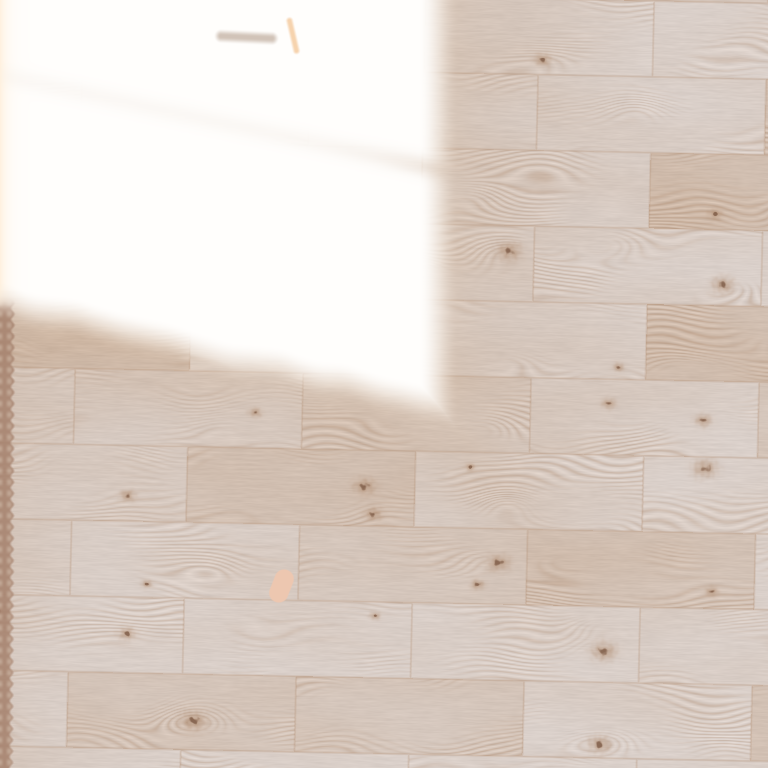
Write a three.js fragment shader that draws this texture.

```glsl
// Pale oak floor in half-bond planks, with a soft patch of sun and a woven edge strip.
varying vec2 vUv;

// Layout, in canvas units measured from the upper left
const vec2 PLANK = vec2(0.297, 0.0987);
const vec2 TILT = vec2(0.023, -0.020);
const float ROW_START = 0.0156;
const float EVEN_JOINT = 0.2578;
const float ODD_JOINT = 0.1089;
const float SEAM_WIDTH = 0.0011;
const float SMOOTH = 0.0012;

// Wood figure
const float RING_SPACING = 0.0075;
const float KNOT_CHANCE = 0.42;
const float KNOT_RADIUS = 0.0075;

// Sun and edge strip
const float SUN_RIGHT = 0.573;
const float SUN_LOW = 0.395;
const float SUN_SLOPE = 0.24;
const float STRIP_WIDTH = 0.017;
const float WEAVE_STEP = 0.0146;

const vec3 PALE_OAK = vec3(0.855, 0.815, 0.792);
const vec3 TAN_OAK = vec3(0.795, 0.705, 0.632);
const vec3 GRAIN = vec3(0.700, 0.565, 0.460);
const vec3 KNOT = vec3(0.470, 0.335, 0.255);
const vec3 STRIP = vec3(0.620, 0.470, 0.390);
const vec3 SUN = vec3(1.000, 0.995, 0.988);
const vec3 SUN_GLOW = vec3(1.000, 0.930, 0.840);
const vec3 PEACH = vec3(0.930, 0.780, 0.690);
const vec3 ORANGE = vec3(0.960, 0.800, 0.630);
const vec3 SMEAR = vec3(0.800, 0.740, 0.690);

vec2 hash2(vec2 p) {
  vec3 q = fract(p.xyx * vec3(0.1031, 0.1030, 0.0973));
  q += dot(q, q.yzx + 33.33);
  return fract((q.xx + q.yz) * q.zy);
}

float cornerGradient(vec2 cell, vec2 offset) {
  float angle = 6.2832 * hash2(cell).x;
  return dot(vec2(cos(angle), sin(angle)), offset);
}

float noise(vec2 p) {
  vec2 i = floor(p), f = fract(p);
  vec2 w = f * f * f * (f * (f * 6.0 - 15.0) + 10.0);
  vec2 e = vec2(1.0, 0.0);
  return mix(mix(cornerGradient(i, f), cornerGradient(i + e.xy, f - e.xy), w.x),
             mix(cornerGradient(i + e.yx, f - e.yx), cornerGradient(i + e.xx, f - e.xx), w.x), w.y);
}

float capsule(vec2 p, vec2 a, vec2 b) {
  vec2 ab = b - a;
  return length(p - a - ab * clamp(dot(p - a, ab) / dot(ab, ab), 0.0, 1.0));
}

vec3 wood(vec2 p, float warmth) {
  // Plank cell and position inside it
  vec2 q = p + TILT * p.yx + vec2(0.0, ROW_START);
  float row = floor(q.y / PLANK.y);
  q.x -= mix(EVEN_JOINT, ODD_JOINT, mod(row, 2.0));
  vec2 id = vec2(floor(q.x / PLANK.x), row) + 40.0;
  vec2 local = mod(q, PLANK);
  vec2 seed = hash2(id);
  vec2 shift = seed * 60.0 + 10.0;

  // Plank tone
  float tone = 0.62 * smoothstep(0.45, 1.0, seed.x) + 0.60 * warmth;
  tone += 0.22 * noise(q * vec2(5.0, 16.0) + shift);
  vec3 color = mix(PALE_OAK, TAN_OAK, clamp(tone, 0.0, 1.15));

  // Knots bend the growth rings into closed eyes
  float rings = local.y / RING_SPACING + 5.0 * noise(local * vec2(7.0, 17.0) + shift);
  float halo = 0.0, core = 0.0;
  for (int k = 0; k < 2; k++) {
    vec2 pick = hash2(id * 1.7 + float(k) * 17.3 + 5.0);
    vec2 size = hash2(id * 2.3 + float(k) * 9.1 + 3.0);
    vec2 d = local - PLANK * mix(vec2(0.1, 0.15), vec2(0.9, 0.85), pick);
    rings += 5.0 * size.y * exp(-dot(d * vec2(22.0, 52.0), d * vec2(22.0, 52.0)));
    float r = KNOT_RADIUS * mix(0.45, 1.2, size.y);
    float dist = length(d * vec2(0.9, 1.2)) / r + 0.7 * noise(d * 160.0 + shift);
    float present = step(size.x, KNOT_CHANCE);
    halo += present * exp(-0.45 * dist * dist);
    core += present * (1.0 - smoothstep(0.15, 0.75, dist));
  }

  // Ring lines fade in and out over fine fibres
  float wave = 0.5 + 0.5 * cos(6.2832 * rings);
  float figure = smoothstep(-0.12, 0.4, noise(local * vec2(6.0, 13.0) + shift.yx));
  float fibre = noise(q * vec2(24.0, 330.0) + shift) + 0.6 * noise(q * vec2(80.0, 650.0));
  color = mix(color, GRAIN, figure * pow(wave, 3.0) * (0.24 + 0.16 * seed.x));
  color += 0.035 * figure * pow(1.0 - wave, 4.0) + 0.030 * fibre;
  color = mix(color, GRAIN, 0.65 * min(halo, 1.0));
  color = mix(color, KNOT, 0.75 * min(core, 1.0));

  // Fine seams
  vec2 gap = min(local, PLANK - local);
  float seam = 1.0 - smoothstep(0.0, SEAM_WIDTH + SMOOTH, min(gap.x, gap.y));
  return mix(color, GRAIN, 0.30 * seam);
}

void main() {
  vec2 p = vec2(vUv.x, 1.0 - vUv.y);
  float lowEdge = SUN_LOW + SUN_SLOPE * p.x + 0.009 * noise(vec2(p.x * 15.0, 4.5));
  float sunDist = max(p.x - SUN_RIGHT, p.y - lowEdge);
  float warmth = exp(-5.5 * max(sunDist, 0.0)) + 0.5 * exp(-p.x * 12.0);
  vec3 color = wood(p, min(warmth, 1.0));

  // Woven strip along the left
  float below = smoothstep(0.385, 0.405, p.y);
  float weave = 0.5 + 0.5 * cos(6.2832 * p.y / WEAVE_STEP);
  float width = STRIP_WIDTH + 0.004 * weave - 0.004 * p.y;
  float strip = below * (1.0 - smoothstep(width - 0.003, width + 0.002, p.x));
  float lace = weave * (0.5 + 0.5 * cos(6.2832 * p.x / 0.012));
  color = mix(color, mix(STRIP, TAN_OAK, 0.2 + 0.5 * lace), 0.9 * strip);

  // Sun patch with a warm rim and one slanted bar of shade
  float sun = 1.0 - smoothstep(-0.028, 0.024, sunDist);
  float bar = (p.y - 0.098 - 0.215 * p.x) / 0.013;
  sun *= 1.0 - exp(-bar * bar) * (0.10 + 0.45 * pow(min(p.x / SUN_RIGHT, 1.0), 9.0));
  color = mix(color, SUN_GLOW, 0.22 * exp(-45.0 * max(sunDist, 0.0)) * (1.0 - strip));
  color = mix(color, SUN, sun);
  color = mix(color, SUN_GLOW, sun * 0.8 * exp(-p.x * 110.0));

  // Small stray pieces: smear, sliver and petal
  float smear = capsule(p, vec2(0.288, 0.047), vec2(0.354, 0.050));
  color = mix(color, SMEAR, 0.9 * (1.0 - smoothstep(0.001, 0.010, smear)));
  float sliver = capsule(p, vec2(0.377, 0.027), vec2(0.386, 0.066));
  color = mix(color, ORANGE, 0.85 * (1.0 - smoothstep(0.001, 0.006, sliver)));
  float petal = capsule(p, vec2(0.370, 0.754), vec2(0.363, 0.772)) - 0.0125;
  color = mix(color, PEACH, 1.0 - smoothstep(-SMOOTH, SMOOTH, petal));

  gl_FragColor = vec4(clamp(color, 0.0, 1.0), 1.0);
}
```
